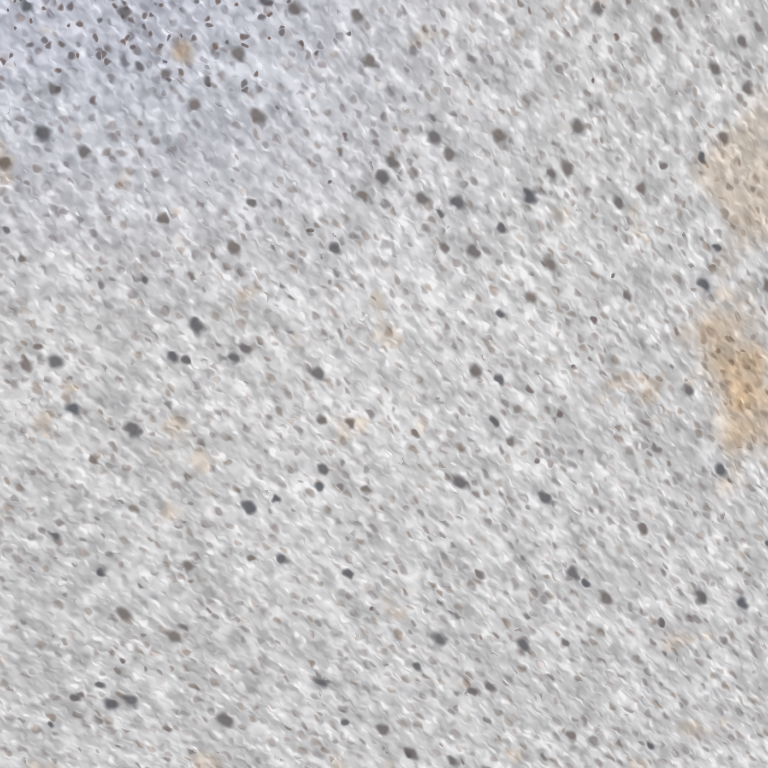
Write a WebGL 2 fragment shader that draws this texture.

```glsl
#version 300 es
precision highp float;

#define STREAK_ANGLE 0.80
#define STREAK_BEND 0.28
#define GRAIN_SIZE vec2(0.017, 0.0075)
#define GREY_CELL vec2(0.020, 0.0115)
#define DARK_CELL vec2(0.030, 0.021)
#define GRAIN_CONTRAST 0.19
#define FINE_CONTRAST 0.14
#define CLOUD_CONTRAST 0.13
#define STONE vec3(0.792, 0.790, 0.795)
#define STAIN_TINT vec3(0.97, 0.86, 0.73)
#define RUST vec3(0.42, 0.33, 0.29)

uniform vec2 u_resolution;
out vec4 fragColor;

float hash(vec2 p) {
    return fract(sin(dot(p, vec2(127.1, 311.7))) * 43758.55);
}

float noise(vec2 p) {
    vec2 i = floor(p), f = fract(p);
    f = f * f * (3.0 - 2.0 * f);
    return mix(mix(hash(i), hash(i + vec2(1, 0)), f.x),
               mix(hash(i + vec2(0, 1)), hash(i + vec2(1, 1)), f.x), f.y);
}

float fbm(vec2 p) {
    float sum = 0.0, amp = 0.5;
    for (int i = 0; i < 4; i++) {
        sum += amp * noise(p);
        p = mat2(1.6, 1.2, -1.2, 1.6) * p + 7.3;
        amp *= 0.5;
    }
    return sum / 0.9375;
}

// Soft scattered ellipses: x = strength, y = random tone of the strongest one
vec2 flecks(vec2 p, float share, float seed) {
    vec2 cell = floor(p), best = vec2(0.0);
    for (int y = -1; y <= 1; y++) {
        for (int x = -1; x <= 1; x++) {
            vec2 id = cell + vec2(x, y);
            vec2 key = id + seed;
            vec2 centre = id + 0.15 + 0.7 * vec2(hash(key), hash(key + 41.7));
            float radius = mix(0.26, 0.52, hash(key + 83.1));
            float present = step(hash(key + 19.3), share);
            float d = length(p - centre) / radius;
            float strength = present * (1.0 - smoothstep(0.35, 1.1, d));
            if (strength > best.x) best = vec2(strength, hash(key + 57.9));
        }
    }
    return best;
}

// Ragged blot, 0 outside and 1 in the core
float blot(vec2 p, vec2 centre, vec2 size, float ragged) {
    float d = length((p - centre) / size);
    return smoothstep(0.0, 0.8, 1.0 - d + 1.6 * (ragged - 0.5));
}

// Coordinates along and across the slowly turning streaks
vec2 streakSpace(vec2 p) {
    float c = cos(STREAK_ANGLE), s = sin(STREAK_ANGLE);
    vec2 q = vec2(c * p.x - s * p.y, s * p.x + c * p.y);
    q.y *= 1.0 + STREAK_BEND * q.x;
    return q;
}

void main() {
    vec2 uv = gl_FragCoord.xy / u_resolution.y;
    vec2 q = streakSpace(uv - 0.5);
    vec2 wobble = vec2(noise(uv * 130.0), noise(uv * 130.0 + 31.0)) - 0.5;
    q += 0.005 * wobble;

    // Cloudy ground, cooler towards the upper left
    float cloud = fbm(uv * 5.0 + 3.0);
    float patches = fbm(uv * 22.0 + 11.0);
    float glow = exp(-6.0 * dot(uv - vec2(0.42, 0.45), uv - vec2(0.42, 0.45)));
    float cool = smoothstep(0.55, 1.0, uv.y) * (1.0 - smoothstep(0.15, 0.75, uv.x));
    vec3 col = STONE + CLOUD_CONTRAST * (0.5 * cloud + 0.8 * patches - 0.65);
    col += 0.03 * (glow - 0.4);
    col += cool * vec3(-0.035, -0.022, 0.018);

    // Streaked grain in two sizes
    vec2 grain = q / GRAIN_SIZE;
    col += GRAIN_CONTRAST * (noise(grain) - 0.5);
    col += FINE_CONTRAST * (noise(grain * 2.1 + 17.0) - 0.5);

    // Pale chips
    vec2 pale = flecks(q / GRAIN_SIZE + 5.5, 0.3, 3.0);
    col += pale.x * mix(0.04, 0.11, pale.y);

    // Grey flecks, some of them warm
    vec2 grey = flecks(q / GREY_CELL, 0.38 + 0.5 * (patches - 0.4), 11.0);
    vec3 greyDrop = mix(vec3(0.15, 0.16, 0.155), vec3(0.12, 0.15, 0.175), grey.y);
    col -= grey.x * greyDrop * mix(0.55, 1.25, fract(grey.y * 7.0));

    // Rare dark crystals
    vec2 dark = flecks(q / DARK_CELL, 0.075, 23.0);
    vec3 darkTone = mix(vec3(0.33, 0.34, 0.37), vec3(0.48, 0.44, 0.42), dark.y);
    col = mix(col, darkTone, 0.85 * dark.x);

    // Small rust specks in the cool corner
    float corner = smoothstep(0.84, 0.97, uv.y) * (1.0 - smoothstep(0.25, 0.52, uv.x));
    vec2 speck = flecks((uv + 0.006 * wobble) / 0.012, 0.28 * corner, 37.0);
    col = mix(col, mix(RUST, vec3(0.36, 0.35, 0.38), speck.y), 0.75 * speck.x);

    // Tan stains on the right and a small one above
    float ragged = fbm(uv * 14.0 + 29.0);
    float stain = blot(uv, vec2(0.965, 0.50), vec2(0.085, 0.15), ragged);
    stain = max(stain, 0.45 * blot(uv, vec2(0.96, 0.77), vec2(0.07, 0.12), ragged));
    stain = max(stain, 0.9 * blot(uv, vec2(0.235, 0.935), vec2(0.022), patches));
    stain = max(stain, 0.35 * smoothstep(0.70, 0.82, fbm(uv * 18.0 + 47.0)));
    col *= mix(vec3(1.0), STAIN_TINT, stain * (0.65 + 0.6 * patches));

    fragColor = vec4(clamp(col, 0.0, 0.95), 1.0);
}
```
